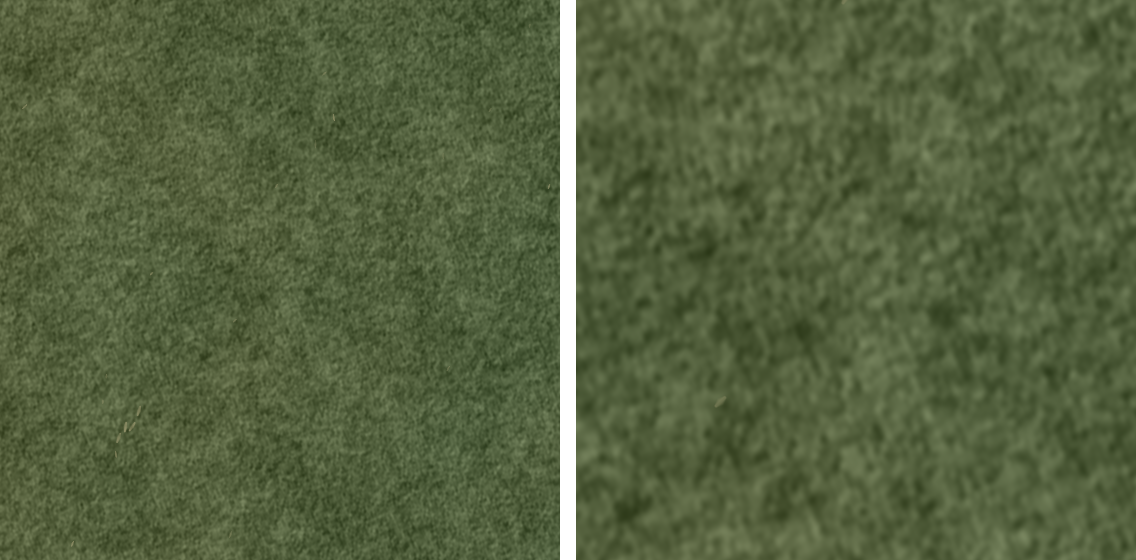
Left: the whole. Right: its middle third, enlarged.
Reproduce this texture procedurally as a Shadertoy shader.

```glsl
// Short mown grass seen from above: fine green grain, soft clumps and a few straw flecks.

const vec3 GRASS = vec3(0.322, 0.372, 0.234);
const vec3 STRAW = vec3(0.63, 0.61, 0.45);
const vec3 DRY_TINT = vec3(0.022, 0.002, -0.004);

float hash(vec2 p) {
    vec3 q = fract(vec3(p.xyx) * vec3(0.1031, 0.1030, 0.0973));
    q += dot(q, q.yzx + 33.33);
    return fract((q.x + q.y) * q.z);
}

mat2 rotation(float angle) {
    float c = cos(angle), s = sin(angle);
    return mat2(c, s, -s, c);
}

// Smooth value noise from -1 to 1
float noise(vec2 p) {
    vec2 cell = floor(p), f = fract(p);
    f = f * f * (3.0 - 2.0 * f);
    float low = mix(hash(cell), hash(cell + vec2(1, 0)), f.x);
    float high = mix(hash(cell + vec2(0, 1)), hash(cell + vec2(1, 1)), f.x);
    return 2.0 * mix(low, high, f.y) - 1.0;
}

// Noise with its lattice turned, stretched along its second axis
float turnedNoise(vec2 uv, float frequency, float angle, float stretch) {
    vec2 p = rotation(angle) * uv * frequency;
    return noise(p / vec2(1.0, stretch) + 300.0 + angle * 57.0);
}

// Blades leaning both ways, with small shadows beside them
float bladeGrain(vec2 uv) {
    float leftLean = turnedNoise(uv, 225.0, -0.42, 1.4);
    float rightLean = turnedNoise(uv, 215.0, 0.55, 1.4);
    float tufts = turnedNoise(uv, 115.0, 0.9, 1.2);
    vec2 shadowOffset = vec2(0.004, -0.003);
    float shadow = turnedNoise(uv + shadowOffset, 225.0, -0.42, 1.4);
    return 0.054 * leftLean + 0.050 * rightLean + 0.044 * tufts - 0.022 * shadow;
}

// Patches of lighter and darker turf
float clumps(vec2 uv) {
    return 0.030 * turnedNoise(uv, 52.0, 0.3, 1.0)
         + 0.026 * turnedNoise(uv, 23.0, 1.1, 1.0)
         + 0.022 * turnedNoise(uv, 9.0, 0.6, 1.0)
         + 0.014 * turnedNoise(uv, 4.0, 0.2, 1.0);
}

// Soft tapered stroke around the origin
float fleck(vec2 p, float angle, float halfLength, float halfWidth) {
    p = rotation(angle) * p;
    float along = clamp(p.y, -halfLength, halfLength);
    float taper = 1.0 - 0.5 * abs(along) / halfLength;
    float d = length(p - vec2(0.0, along));
    return 1.0 - smoothstep(0.2 * halfWidth, 1.6 * halfWidth * taper, d);
}

// Sparse flecks, at most one in each grid cell
float scatteredFlecks(vec2 uv, float cells, float share) {
    vec2 cell = floor(uv * cells);
    vec2 jitter = vec2(hash(cell + 11.3), hash(cell + 47.9));
    vec2 p = (fract(uv * cells) - mix(vec2(0.25), vec2(0.75), jitter)) / cells;
    float angle = mix(-0.2, 0.9, hash(cell + 71.7));
    float size = mix(0.0025, 0.0065, hash(cell + 93.1));
    float present = step(hash(cell + 5.2), share);
    return present * mix(0.3, 0.75, jitter.x) * fleck(p, angle, size, 0.0019);
}

// Small group of worn blades
float wornTuft(vec2 uv, vec2 center) {
    float cover = 0.0;
    for (int i = 0; i < 4; i++) {
        float k = float(i);
        vec2 offset = vec2(0.012 * k - 0.018, 0.014 * k - 0.022 + 0.008 * sin(k * 2.4));
        float angle = 0.35 + 0.25 * sin(k * 4.1);
        cover = max(cover, 0.7 * fleck(uv - center - offset, angle, 0.008, 0.0032));
    }
    return cover;
}

void mainImage(out vec4 fragColor, in vec2 fragCoord) {
    vec2 uv = fragCoord / iResolution.y;

    // Turf brightness
    float shade = bladeGrain(uv) + clumps(uv);
    vec3 color = GRASS + shade * vec3(1.0, 1.0, 0.92);

    // Drier, browner grass toward the left
    float dryness = 0.45 - uv.x + 0.35 * turnedNoise(uv, 6.0, 0.8, 1.0);
    color += DRY_TINT * dryness;

    // Straw
    float straw = max(scatteredFlecks(uv, 13.0, 0.09), wornTuft(uv, vec2(0.23, 0.24)));
    straw *= 0.8 + 0.3 * turnedNoise(uv, 150.0, 0.4, 1.0);
    color = mix(color, STRAW, clamp(straw, 0.0, 1.0));

    fragColor = vec4(color, 1.0);
}
```
